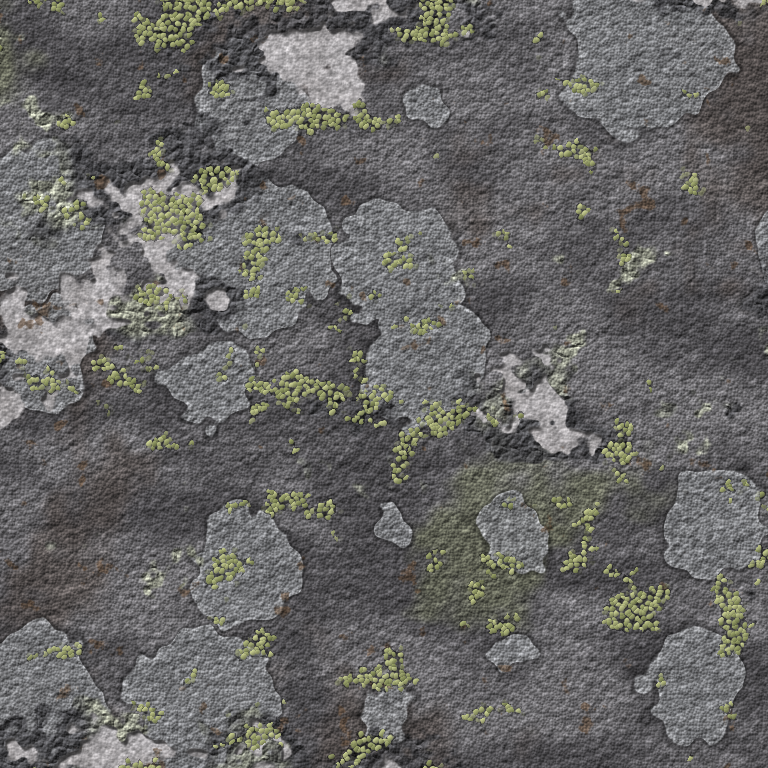
Reproduce this texture procedurally as a WebGL 1 fragment shader.

```glsl
precision highp float;
// Weathered rock face: dark grainy stone with round grey lichens, pale bare
// patches, knobbly crust and yellow-green granules. Layers are masked by fbm
// and discs, then lit by the slope of a cellular height field.

uniform vec2 u_resolution;

float hash(vec2 p) {
  return fract(sin(dot(p, vec2(127.1, 311.7))) * 43758.5453);
}

vec2 hash2(vec2 p) {
  return vec2(hash(p), hash(p + 57.3));
}

float noise(vec2 p) {
  vec2 i = floor(p), f = fract(p);
  f = f * f * (3.0 - 2.0 * f);
  return mix(mix(hash(i), hash(i + vec2(1, 0)), f.x),
             mix(hash(i + vec2(0, 1)), hash(i + vec2(1, 1)), f.x), f.y);
}

float fbm(vec2 p) {
  float sum = 0.0, amp = 0.5;
  for (int i = 0; i < 5; i++) {
    sum += amp * noise(p);
    p = mat2(1.6, 1.2, -1.2, 1.6) * p + 7.7;
    amp *= 0.5;
  }
  return sum / 0.97;
}

// Distance to the nearest scattered point (x) and that point (yz).
vec3 cells(vec2 p) {
  vec3 nearest = vec3(9.0);
  for (int y = -1; y <= 1; y++)
    for (int x = -1; x <= 1; x++) {
      vec2 id = floor(p) + vec2(x, y);
      vec2 point = id + hash2(id);
      float d = distance(p, point);
      if (d < nearest.x) nearest = vec3(d, point);
    }
  return nearest;
}

// Depth inside the nearest round lichen, negative outside.
float lichenDepth(vec2 p) {
  vec2 q = p * 5.0;
  q += 0.2 * (vec2(noise(p * 15.0), noise(p * 15.0 + 40.0)) - 0.5);
  q += 0.12 * (vec2(noise(p * 55.0), noise(p * 55.0 + 40.0)) - 0.5);
  float depth = -1.0;
  for (int y = -1; y <= 1; y++)
    for (int x = -1; x <= 1; x++) {
      vec2 id = floor(q) + vec2(x, y);
      float radius = mix(0.15, 0.55, hash(id + 3.1));
      float present = step(hash(id + 8.4), 0.85 - 0.1 * id.y);
      vec2 centre = id + 0.2 + 0.6 * hash2(id);
      depth = max(depth, mix(-1.0, radius - distance(q, centre), present));
    }
  return depth / 5.0;
}

float bareField(vec2 p) {
  return fbm(p * vec2(4.5, 6.5) + 21.0) + 0.12 * (p.y - 0.5)
       + 0.1 * (noise(p * 45.0) - 0.5) + 0.08 * (noise(p * 100.0) - 0.5);
}

float height(vec2 p, float grain, float knobs) {
  float h = grain * (0.5 * (1.0 - cells(p * 250.0).x) + 0.7 * noise(p * 150.0));
  h += knobs * 1.9 * (1.0 - cells(p * 70.0 + noise(p * 90.0)).x);
  return h + 1.6 * fbm(p * vec2(24.0, 36.0));
}

void main() {
  vec2 p = gl_FragCoord.xy / u_resolution.y;
  vec2 toLight = vec2(-0.5, 0.86);

  // Dark stone with faint brown and olive stains
  float tone = fbm(p * vec2(8.0, 15.0));
  vec3 color = mix(vec3(0.295, 0.29, 0.30), vec3(0.42, 0.415, 0.425),
                   smoothstep(0.32, 0.7, tone));
  float stain = fbm(p * 3.2 + 60.0) + 0.1 * (noise(p * 40.0) - 0.5);
  color = mix(color, vec3(0.30, 0.27, 0.255), 0.6 * smoothstep(0.62, 0.74, stain));
  color = mix(color, vec3(0.39, 0.40, 0.33), 0.75 * smoothstep(0.37, 0.26, stain));

  // Round grey lichens with a paler rim
  float depth = lichenDepth(p);
  float lichen = smoothstep(-0.001, 0.002, depth);
  float rim = lichen * smoothstep(0.012, 0.002, depth);
  color = mix(color, vec3(0.465, 0.47, 0.48) + 0.08 * rim, lichen * 0.9);
  color *= 1.0 - 0.3 * smoothstep(-0.008, -0.001, depth) * (1.0 - lichen);

  // Bare pale patches, shadowed by the crust around them
  float field = bareField(p);
  float bare = smoothstep(0.625, 0.65, field);
  float shadow = bare * smoothstep(0.645, 0.61, bareField(p + toLight * 0.007));
  vec3 paleStone = mix(vec3(0.57, 0.555, 0.555), vec3(0.74, 0.73, 0.74), fbm(p * 30.0));
  color = mix(color, paleStone, bare);

  // Knobbly crust, dark or grey-green, beside the bare patches
  float knobs = smoothstep(0.53, 0.57, field) * (1.0 - bare)
              * smoothstep(0.40, 0.47, fbm(p * 9.0 + 33.0));
  vec3 crust = mix(vec3(0.25, 0.25, 0.26), vec3(0.54, 0.55, 0.49),
                   smoothstep(0.5, 0.6, fbm(p * 6.0 + 80.0)));
  color = mix(color, crust, knobs * 0.85);

  // Sparse rust specks
  float rust = smoothstep(0.73, 0.80, fbm(p * 38.0 + 12.0));
  color = mix(color, vec3(0.34, 0.26, 0.19), rust * 0.6);

  // Relief from the height along the light direction
  float grain = 1.0 - 0.6 * bare;
  float slope = height(p, grain, knobs) - height(p + toLight * 0.002, grain, knobs);
  color *= clamp(1.0 + 1.2 * slope, 0.3, 1.8);
  color *= 0.83 + 0.36 * noise(p * 230.0 + 5.0);
  color *= 1.0 - 0.6 * shadow;

  // Yellow-green granules in small clumps, with dark gaps between them
  vec2 g = p * 150.0 + 0.5 * noise(p * 200.0);
  vec3 granule = cells(g);
  vec2 centre = granule.yz / 150.0;
  float clump = fbm(centre * vec2(21.0, 26.0) + 9.0)
              + 0.4 * (fbm(centre * 4.0 + 50.0) - 0.5);
  float grown = smoothstep(0.69, 0.71, clump + 0.06 * (hash(granule.yz) - 0.5));
  float body = smoothstep(0.68, 0.38, granule.x);
  float facing = dot(g - granule.yz, toLight);
  vec3 yellow = mix(vec3(0.53, 0.56, 0.36), vec3(0.73, 0.75, 0.53), hash(granule.yz + 2.0));
  color = mix(color, color * 0.6, grown * (1.0 - body));
  color = mix(color, yellow * (0.93 + 0.5 * facing), grown * body);

  gl_FragColor = vec4(clamp(color, 0.0, 1.0), 1.0);
}
```
